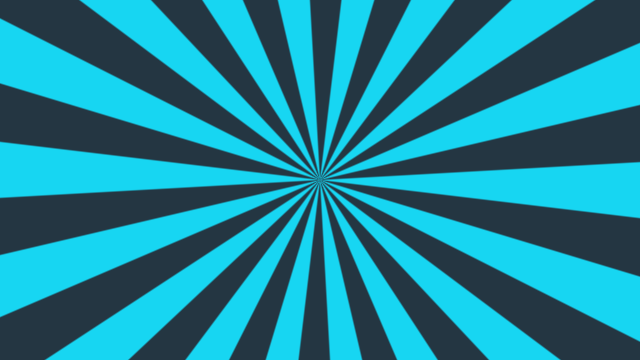
This background is drawn by a Shadertoy shader. Its source:

```glsl
const vec3 RAY_COLOR = vec3(0.09, 0.84, 0.95);
const vec3 GAP_COLOR = vec3(0.14, 0.21, 0.26);
const vec2 BURST_CENTER = vec2(0.5, 0.5);   // fraction of the canvas
const float RAY_COUNT = 18.0;
const float RAY_TILT = radians(-1.8);       // middle of the first ray
const float EDGE_SOFTNESS = 0.0032;         // fraction of the canvas height

// Signed arc distance to the nearest ray edge, positive inside a ray
float rayDistance(vec2 p) {
    float angle = atan(p.y, p.x + 1e-6) - RAY_TILT;
    return length(p) * asin(clamp(cos(RAY_COUNT * angle), -1.0, 1.0)) / RAY_COUNT;
}

void mainImage(out vec4 fragColor, in vec2 fragCoord) {
    // Height units, measured from the middle of the burst
    vec2 p = (fragCoord - BURST_CENTER * iResolution.xy) / iResolution.y;

    // Never softer than the design, never sharper than a pixel
    float blur = max(EDGE_SOFTNESS, 0.75 / iResolution.y);
    float ray = smoothstep(-blur, blur, rayDistance(p));

    fragColor = vec4(mix(GAP_COLOR, RAY_COLOR, ray), 1.0);
}
```
